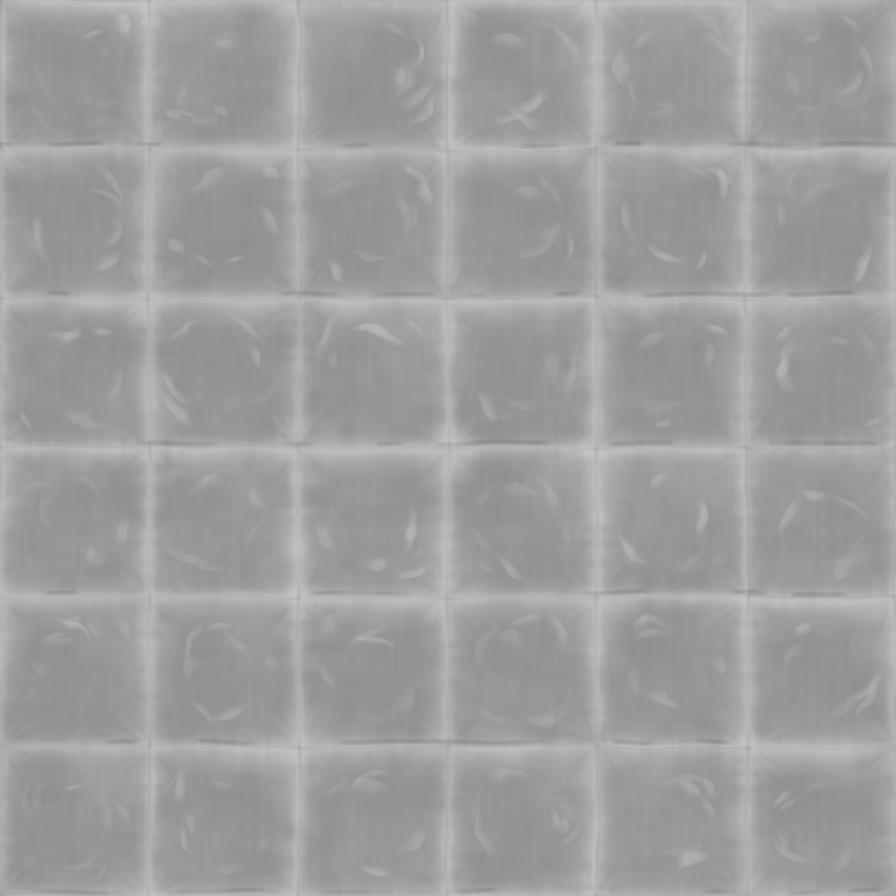
Give the GLSL for this texture, as a WebGL 1 fragment shader.

```glsl
precision highp float;
// Grey quilted padding: six by six puffy squares with pale seams, puckers and soft creases.
uniform vec2 u_resolution;

float hash(vec2 p) {
  return fract(sin(dot(p, vec2(127.1, 311.7))) * 4375.85);
}

// Value noise that wraps after the given whole period
float noise(vec2 p, vec2 period) {
  vec2 i = floor(p), f = fract(p);
  f = f * f * (3.0 - 2.0 * f);
  vec2 a = mod(i, period), b = mod(i + 1.0, period);
  return mix(mix(hash(a), hash(vec2(b.x, a.y)), f.x),
             mix(hash(vec2(a.x, b.y)), hash(b), f.x), f.y);
}

float tiledNoise(vec2 uv, vec2 period) {
  return noise(uv * period, period);
}

// Shiny curved folds lying around the middle of one square
float creases(vec2 f, vec2 cell, float wobble) {
  float sum = 0.0;
  for (int i = 0; i < 7; i++) {
    vec2 seed = cell + float(i) * vec2(7.3, 11.9);
    float angle = 6.2832 * hash(seed + 1.7);
    vec2 outward = vec2(cos(angle), sin(angle));
    vec2 center = 0.5 + outward * (0.2 + 0.16 * hash(seed + 3.1))
                / max(abs(outward.x), abs(outward.y));
    float tilt = angle + 1.0 * (hash(seed + 5.3) - 0.5);
    vec2 axis = vec2(cos(tilt), sin(tilt));
    vec2 d = f - center;
    float along = dot(d, vec2(-axis.y, axis.x));
    float across = dot(d, axis) + 1.5 * along * along + 0.05 * (wobble - 0.5);
    float thickness = (across > 0.0 ? 0.025 : 0.06) * (0.6 + 0.8 * hash(seed + 8.9));
    float reach = 0.07 + 0.13 * hash(seed + 6.1);
    float shape = 1.0 - smoothstep(0.25, 1.0, length(vec2(along / reach, across / thickness)));
    sum += shape * (0.2 + 0.8 * hash(seed + 9.7));
  }
  return min(sum, 1.2);
}

void main() {
  vec2 uv = gl_FragCoord.xy / u_resolution;
  float wobble = tiledNoise(uv, vec2(54.0));
  float broad = tiledNoise(uv, vec2(18.0));

  // Six squares each way, with slightly uneven stitching
  vec2 grid = uv * 6.0 + 0.025 * (vec2(tiledNoise(uv, vec2(24.0)), broad) - 0.5);
  vec2 cell = mod(floor(grid), 6.0);
  vec2 f = fract(grid);
  vec2 edge = 0.5 - abs(f - 0.5);
  float inside = min(edge.x, edge.y);

  // Pale glow on each side, widest below the top seam
  float spread = 0.5 + 0.6 * broad + 0.4 * wobble;
  vec2 low = exp(-f / (vec2(0.052, 0.042) * spread));
  vec2 high = exp(-(1.0 - f) / (vec2(0.064, 0.085) * spread));
  vec2 dark = (1.0 - low) * (1.0 - high);
  float glow = 1.0 - dark.x * dark.y;
  float shade = 0.582 + 0.165 * glow * (0.85 + 0.3 * hash(cell + 2.3));

  // Cloudy sheen and fine woven fibres
  shade += 0.028 * (broad - 0.5) + 0.014 * (wobble - 0.5);
  shade += 0.014 * (tiledNoise(uv, vec2(240.0, 30.0)) - 0.5);
  shade += 0.010 * (tiledNoise(uv, vec2(36.0, 200.0)) - 0.5);

  // Puckers running in from the side, top and bottom seams
  float sidePucker = tiledNoise(uv + vec2(0.0, 0.01 * broad), vec2(24.0, 120.0)) - 0.5;
  float topPucker = tiledNoise(uv + vec2(0.01 * broad, 0.0), vec2(120.0, 24.0)) - 0.5;
  shade += 0.075 * sidePucker * exp(-edge.x / 0.08) * smoothstep(0.0, 0.04, edge.x);
  shade += 0.045 * topPucker * exp(-edge.y / 0.08) * smoothstep(0.0, 0.04, edge.y);

  // Wrinkles fanning out of the corners
  vec2 corner = cell * 2.0 + step(0.5, f);
  float fan = noise(vec2(atan(edge.y, edge.x + 0.0001) * 8.0 + 40.0 * hash(corner),
                         length(edge) * 5.0), vec2(97.0)) - 0.5;
  shade += 0.11 * fan * exp(-length(edge) / 0.15) * smoothstep(0.01, 0.08, inside);

  shade += 0.075 * creases(f, cell, wobble) * smoothstep(0.02, 0.12, inside);

  // Thin stitch lines, and a broken shadow just above each lower seam
  shade -= 0.045 * (1.0 - smoothstep(0.003, 0.022, edge.x));
  shade -= 0.035 * (1.0 - smoothstep(0.003, 0.022, edge.y));
  float fold = 1.0 - smoothstep(0.006, 0.024, abs(f.y - 0.03));
  shade -= 0.07 * fold * smoothstep(0.4, 0.8, tiledNoise(uv, vec2(30.0, 6.0)));

  gl_FragColor = vec4(vec3(shade), 1.0);
}
```
